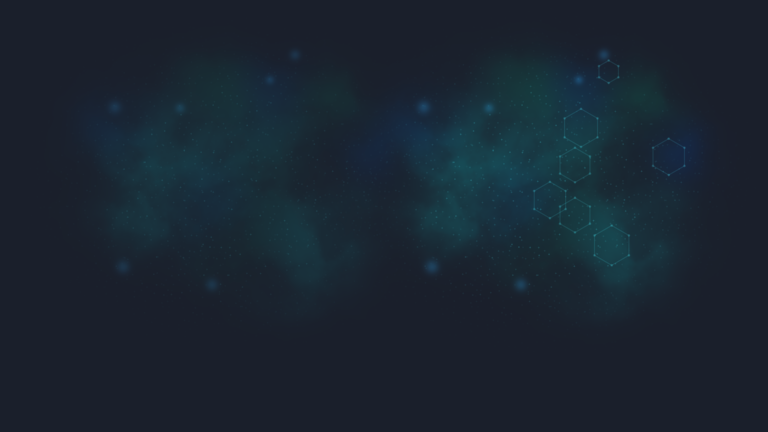
Reproduce this background procedurally as a Shadertoy shader.

```glsl
// Two copies of a teal, green and blue nebula on dark navy, the right one brighter.
// Soft gaussian blobs are broken up by warped fractal noise; hashed star dust,
// soft star glows and a faint mesh of hexagons lie on top.

const vec3 NAVY  = vec3(0.102, 0.122, 0.168);
const vec3 TEAL  = vec3(0.085, 0.400, 0.430);
const vec3 GREEN = vec3(0.075, 0.290, 0.260);
const vec3 BLUE  = vec3(0.070, 0.180, 0.360);
const vec3 SPARK = vec3(0.150, 0.600, 0.620);
const vec3 GLOW  = vec3(0.050, 0.320, 0.480);

// Lengths are in canvas heights
const vec2  FIRST_CENTRE = vec2(0.544, 0.572);
const float CLOUD_STEP   = 0.715;
const float LEFT_POWER   = 0.62;
const float RIGHT_POWER  = 1.0;
const float NOISE_SCALE  = 6.5;
const float WARP         = 0.075;
const float HEX_ALPHA    = 0.20;
const float PI           = 3.14159;

// Blobs: centre x, y, radius, strength
const vec4 TEAL_BLOBS[5] = vec4[5](
    vec4(-0.16, 0.035, 0.130, 0.85), vec4(0.20, -0.120, 0.100, 0.65),
    vec4(0.06, 0.080, 0.120, 0.40), vec4(0.13, -0.240, 0.080, 0.14),
    vec4(-0.23, -0.050, 0.080, 0.35));
const vec4 GREEN_BLOBS[4] = vec4[4](
    vec4(-0.03, 0.220, 0.075, 0.50), vec4(0.23, 0.180, 0.075, 0.60),
    vec4(0.00, -0.140, 0.090, 0.50), vec4(0.08, 0.010, 0.100, 0.35));
const vec4 BLUE_BLOBS[4] = vec4[4](
    vec4(0.31, 0.080, 0.075, 0.50), vec4(-0.28, 0.140, 0.080, 0.40),
    vec4(-0.05, -0.040, 0.090, 0.45), vec4(0.08, 0.210, 0.080, 0.35));

// Star glows and hexagons: centre x, y, radius
const vec3 GLOWS[6] = vec3[6](
    vec3(-0.278, 0.180, 0.014), vec3(-0.259, -0.190, 0.015),
    vec3(-0.053, -0.231, 0.014), vec3(0.139, 0.301, 0.012),
    vec3(-0.127, 0.178, 0.011), vec3(0.081, 0.243, 0.010));
const vec3 HEXES[7] = vec3[7](
    vec3(0.289, 0.065, 0.042), vec3(0.150, 0.262, 0.026),
    vec3(0.086, 0.132, 0.044), vec3(0.014, -0.035, 0.042),
    vec3(0.072, -0.070, 0.040), vec3(0.072, 0.046, 0.040),
    vec3(0.157, -0.140, 0.046));

float hash(vec2 p) {
    vec3 q = fract(p.xyx * 0.1031);
    q += dot(q, q.yzx + 33.33);
    return fract((q.x + q.y) * q.z);
}

float noise(vec2 p) {
    vec2 i = floor(p), f = fract(p);
    f = f * f * (3.0 - 2.0 * f);
    return mix(mix(hash(i), hash(i + vec2(1, 0)), f.x),
               mix(hash(i + vec2(0, 1)), hash(i + vec2(1, 1)), f.x), f.y);
}

float fbm(vec2 p) {
    float sum = 0.0, amp = 0.5;
    for (int i = 0; i < 5; i++) {
        sum += amp * noise(p);
        p = mat2(1.6, 1.2, -1.2, 1.6) * p + 7.3;
        amp *= 0.5;
    }
    return sum;
}

float blob(vec2 p, vec4 b) {
    vec2 d = (p - b.xy) / b.z;
    return b.w * exp(-dot(d, d));
}

// Colour in rgb, opacity in a
vec4 nebula(vec2 p) {
    vec2 n = p * NOISE_SCALE + 20.0;
    vec2 q = p + WARP * (vec2(fbm(n), fbm(n + 31.7)) - 0.48);
    float teal = 0.0, green = 0.0, blue = 0.0;
    for (int i = 0; i < 5; i++) teal += blob(q, TEAL_BLOBS[i]);
    for (int i = 0; i < 4; i++) {
        green += blob(q, GREEN_BLOBS[i]);
        blue += blob(q, BLUE_BLOBS[i]);
    }
    float total = teal + green + blue + 1e-4;
    float wisps = mix(0.45, 1.35, smoothstep(0.25, 0.70, fbm(q * 9.0 + 50.0)));
    float gap = 1.0 - blob(q, vec4(0.21, -0.015, 0.055, 0.55));
    return vec4((TEAL * teal + GREEN * green + BLUE * blue) / total,
                1.0 - exp(-total * wisps * gap));
}

// One jittered star of random brightness per grid cell
float dust(vec2 p, float cell, float pixel) {
    vec2 id = floor(p / cell) + 100.0;
    vec2 at = 0.2 + 0.6 * vec2(hash(id), hash(id + 57.0));
    float d = length(fract(p / cell) - at) * cell;
    float lit = smoothstep(0.55, 1.0, hash(id + 113.0));
    return lit * (1.0 - smoothstep(0.0, 0.0012 + pixel, d));
}

// Outline with dots on the corners, folded into one sector
float hexagon(vec2 p, float radius, float pixel) {
    float a = mod(atan(p.y, p.x) + PI / 6.0, PI / 3.0) - PI / 6.0;
    vec2 q = length(p) * vec2(cos(a), abs(sin(a))) - radius * vec2(0.866, 0.5);
    float line = 1.0 - smoothstep(0.0, 0.0006 + pixel, abs(q.x));
    float dots = 1.0 - smoothstep(0.0, 0.0025 + pixel, length(q));
    return 0.6 * line + 1.4 * dots;
}

void mainImage(out vec4 fragColor, in vec2 fragCoord) {
    float pixel = 1.0 / iResolution.y;
    vec2 uv = fragCoord * pixel;
    vec3 col = NAVY;
    for (int k = 0; k < 2; k++) {
        vec2 p = uv - FIRST_CENTRE - vec2(CLOUD_STEP * float(k), 0.0);
        float power = k == 0 ? LEFT_POWER : RIGHT_POWER;
        vec4 cloud = nebula(p);
        col = mix(col, cloud.rgb, cloud.a * power);

        // Dust reaches a little past the cloud
        float reach = exp(-pow(length(p / vec2(0.36, 0.29)), 4.0));
        float stars = dust(p, 0.022, pixel) + 0.6 * dust(p + 0.37, 0.013, pixel);
        col += SPARK * stars * reach * power * 0.22;
        for (int i = 0; i < 6; i++)
            col += GLOW * blob(p, vec4(GLOWS[i], 0.38)) * power;

        // Hexagon mesh on the brighter cloud
        if (k == 1)
            for (int i = 0; i < 7; i++)
                col += SPARK * HEX_ALPHA * hexagon(p - HEXES[i].xy, HEXES[i].z, pixel);
    }
    fragColor = vec4(col, 1.0);
}
```
